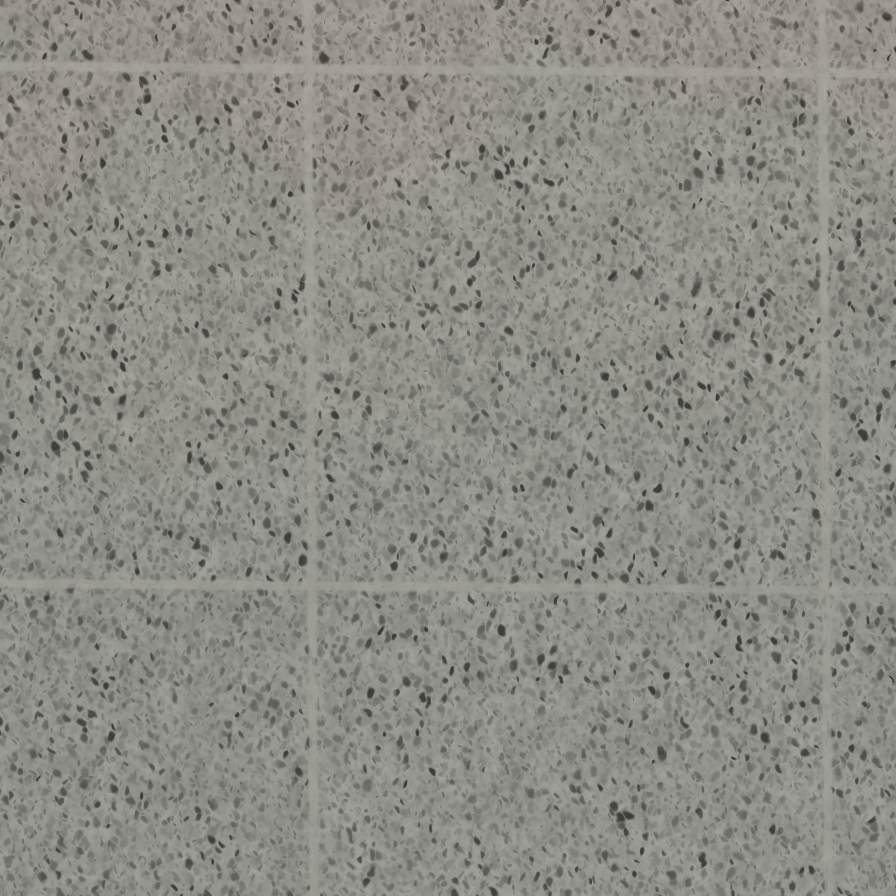
Give the GLSL for this texture, as a three.js fragment shader.

```glsl
// Speckled grey granite paving: large square slabs with thin pale joints.
varying vec2 vUv;

const vec2 SLAB_SIZE = vec2(0.574, 0.577);
const vec2 JOINT_ORIGIN = vec2(0.347, 0.345);   // one crossing of the joints
const vec2 JOINT_TILT = vec2(-0.007, -0.008);   // slight skew of the grid
const float JOINT_HALF_WIDTH = 0.0052;
const float JOINT_SOFTNESS = 0.0025;
const float JOINT_OPACITY = 0.82;
const float COARSE_DENSITY = 76.0;              // grain cells across the canvas
const float FINE_DENSITY = 122.0;
const float GRAIN_WARP = 0.0035;
const vec3 STONE_COOL = vec3(0.580, 0.586, 0.560);
const vec3 STONE_WARM = vec3(0.612, 0.594, 0.566);
const vec3 GRAIN_COLOR = vec3(0.225, 0.225, 0.210);
const vec3 JOINT_COLOR = vec3(0.645, 0.638, 0.610);

vec2 hash22(vec2 p) {
  vec3 q = fract(p.xyx * vec3(0.1031, 0.1030, 0.0973));
  q += dot(q, q.yzx + 33.33);
  return fract((q.xx + q.yz) * q.zy);
}

float noise(vec2 p) {
  vec2 cell = floor(p);
  vec2 f = fract(p);
  f = f * f * (3.0 - 2.0 * f);
  float low = mix(hash22(cell).x, hash22(cell + vec2(1.0, 0.0)).x, f.x);
  float high = mix(hash22(cell + vec2(0.0, 1.0)).x, hash22(cell + 1.0).x, f.x);
  return mix(low, high, f.y);
}

// Darkness of scattered, steeply leaning oval grains
float grains(vec2 p, float density, float seed) {
  vec2 g = p * density;
  vec2 home = floor(g);
  float darkness = 0.0;
  for (int j = -1; j <= 1; j++) {
    for (int i = -1; i <= 1; i++) {
      vec2 cell = home + vec2(float(i), float(j));
      vec2 place = hash22(cell + seed);
      vec2 shape = hash22(cell + seed + 57.0);
      vec2 tone = hash22(cell + seed + 131.0);
      float angle = mix(-0.65, 0.95, shape.x);
      float c = cos(angle);
      float s = sin(angle);
      vec2 d = g - cell - place;
      d = vec2(c * d.x + s * d.y, c * d.y - s * d.x);
      float halfLength = mix(0.26, 0.58, shape.y);
      float halfWidth = halfLength * mix(0.42, 0.75, tone.y);
      float oval = 1.0 - smoothstep(0.45, 1.25, length(d / vec2(halfWidth, halfLength)));
      float strength = mix(0.18, 0.95, tone.x * tone.x);
      darkness = max(darkness, oval * strength);
    }
  }
  return darkness;
}

void main() {
  // Slab grid and distance to the nearest joint
  vec2 grid = vUv - JOINT_ORIGIN - JOINT_TILT * (vUv.yx - 0.5);
  vec2 slab = floor(grid / SLAB_SIZE);
  vec2 toJoint = abs(fract(grid / SLAB_SIZE + 0.5) - 0.5) * SLAB_SIZE;
  float jointDistance = min(toJoint.x, toJoint.y);

  // Stone ground: warm to cool drift, blotches and fine grit
  float warmth = smoothstep(0.25, 1.1, vUv.y + 0.35 * (noise(vUv * 5.0) - 0.5));
  vec3 color = mix(STONE_COOL, STONE_WARM, warmth);
  color *= 1.0 + 0.025 * (hash22(slab + 17.0).x - 0.5);
  color += 0.045 * (noise(vUv * 42.0 + 9.0) - 0.5);
  color += 0.055 * (noise(vUv * 150.0 + 31.0) - 0.5);
  color += 0.030 * (noise(vUv * 290.0 + 73.0) - 0.5);

  // Dark grains, offset per slab and gathered in loose clusters
  vec2 warp = vec2(noise(vUv * 170.0), noise(vUv * 170.0 + 47.0)) - 0.5;
  vec2 stone = vUv + slab * 3.7 + 20.0 + GRAIN_WARP * warp;
  float cluster = mix(0.45, 1.15, smoothstep(0.2, 0.75, noise(stone * 27.0)));
  float coarse = grains(stone, COARSE_DENSITY, 3.0) * cluster;
  float fine = grains(stone, FINE_DENSITY, 211.0) * 0.55 * mix(1.1, 0.65, cluster);
  color = mix(color, GRAIN_COLOR, clamp(max(coarse, fine), 0.0, 0.95));

  // Pale joints with uneven edges, and a faint dusty margin
  float halfWidth = JOINT_HALF_WIDTH + 0.0022 * (noise(vUv * 65.0 + 5.0) - 0.5);
  float joint = 1.0 - smoothstep(halfWidth - JOINT_SOFTNESS, halfWidth + JOINT_SOFTNESS, jointDistance);
  float margin = 1.0 - smoothstep(halfWidth, halfWidth * 2.2, jointDistance);
  vec3 jointColor = JOINT_COLOR + 0.05 * (noise(vUv * 90.0 + 83.0) - 0.5);
  jointColor *= mix(0.96, 1.0, warmth);
  color = mix(color, jointColor, max(joint * JOINT_OPACITY, margin * 0.15));

  gl_FragColor = vec4(color, 1.0);
}
```
